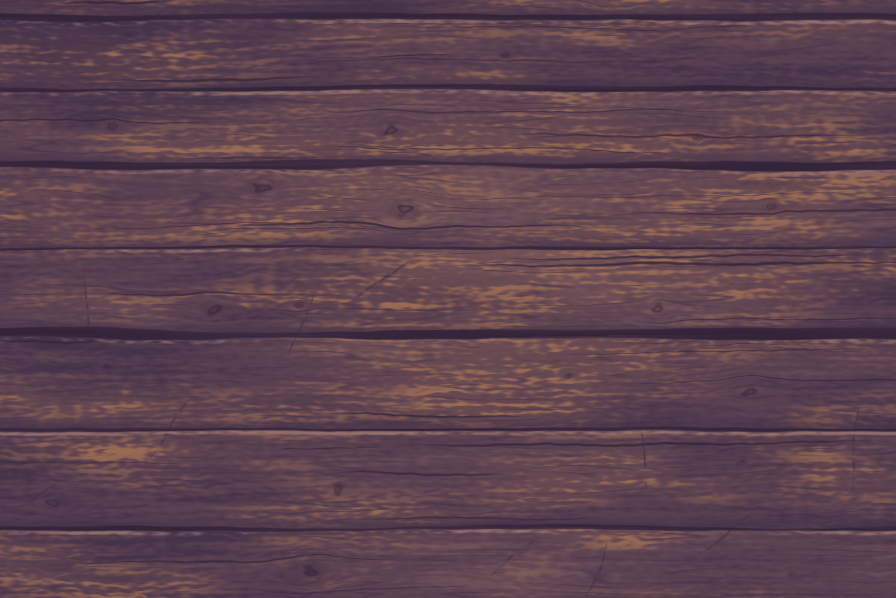
This texture is drawn by a Shadertoy shader. Its source:

```glsl
// Weathered horizontal wooden planks with dark gaps, knots, cracks and worn amber grain.

const vec3 GAP   = vec3(0.20, 0.14, 0.225);
const vec3 PLUM  = vec3(0.265, 0.195, 0.29);
const vec3 MAUVE = vec3(0.35, 0.25, 0.315);
const vec3 DUSTY = vec3(0.43, 0.315, 0.35);
const vec3 AMBER = vec3(0.61, 0.425, 0.325);
const vec3 PALE  = vec3(0.59, 0.45, 0.44);

// Plank spacing shrinks slowly toward the top
const float FIRST = 0.117, STEP = 0.17, SHRINK = 0.0046;
const float GAP_WIDTH[7] = float[7](0.003, 0.002, 0.008, 0.002, 0.006, 0.003, 0.005);

float hash(vec2 p) {
    vec3 q = fract(p.xyx * vec3(0.1031, 0.1030, 0.0973));
    q += dot(q, q.yzx + 33.33);
    return fract((q.x + q.y) * q.z);
}

float corner(vec2 cell, vec2 offset) {
    float a = 6.2832 * hash(cell);
    return dot(vec2(cos(a), sin(a)), offset);
}

// Gradient noise, roughly -0.7 to 0.7
float noise(vec2 p) {
    vec2 i = floor(p), f = fract(p), e = vec2(0, 1);
    vec2 u = f * f * f * (f * (f * 6.0 - 15.0) + 10.0);
    return mix(mix(corner(i, f), corner(i + e.yx, f - e.yx), u.x),
               mix(corner(i + e.xy, f - e.xy), corner(i + e.yy, f - e.yy), u.x), u.y);
}

float fbm(vec2 p) {
    float sum = 0.0, amp = 1.0;
    for (int i = 0; i < 4; i++) {
        sum += amp * noise(p);
        p = p * 2.03 + 17.7;
        amp *= 0.5;
    }
    return sum;
}

float seamHeight(float k) { return FIRST + STEP * k - SHRINK * k * k; }

float seamIndex(float y) {
    float root = sqrt(max(STEP * STEP - 4.0 * SHRINK * (y - FIRST), 0.0));
    return (STEP - root) / (2.0 * SHRINK);
}

// x: vertical bend of the grain, y: darkness of the knots
vec2 knots(vec2 p, float plank) {
    vec2 result = vec2(0);
    for (float j = 0.0; j < 3.0; j++) {
        vec2 seed = vec2(plank * 7.0 + 31.0, j * 13.0 + 5.0);
        float h = hash(seed), size = mix(0.004, 0.015, h * h);
        vec2 center = vec2(0.5 * (j + hash(seed + 3.0)),
                           seamHeight(plank + mix(0.25, 0.75, hash(seed + 8.0))));
        vec2 q = (p - center) / (size * vec2(1.6, 1.0));
        float d = length(q) + 0.9 * noise(p * vec2(50, 90));
        result.x -= 0.75 * (p.y - center.y) * exp(-0.2 * dot(q, q));
        float rings = 0.65 + 0.35 * sin(d * 7.0 + h * 6.0);
        result.y = max(result.y, rings * smoothstep(1.5, 0.2, d));
    }
    return result;
}

// Thin line of uneven width that fades at both ends
float taperedLine(float across, float along, float width, float px) {
    float w = width * (1.0 - along * along);
    return smoothstep(w + px, w - px, abs(across)) * smoothstep(1.0, 0.7, along);
}

// Splits that run with the grain of a plank
float cracks(vec2 p, float plank, float px) {
    float mark = 0.0;
    for (float i = 0.0; i < 5.0; i++) {
        vec2 seed = vec2(plank * 3.0 + 50.0, i * 7.0 + 2.0);
        float along = abs(p.x - 1.5 * hash(seed)) / mix(0.08, 0.45, hash(seed + 4.0));
        float height = seamHeight(plank + mix(0.08, 0.95, hash(seed + 9.0)));
        float across = p.y - height + 0.006 * noise(vec2(p.x * 6.0, i)) + 0.002 * noise(vec2(p.x * 40.0, i));
        mark = max(mark, taperedLine(across, along, 0.0022 * hash(seed + 6.0), px));
    }
    return mark;
}

// Slanted marks across the lower planks
float scratches(vec2 p, float px) {
    float mark = 0.0;
    for (float i = 0.0; i < 10.0; i++) {
        float angle = mix(0.5, 1.8, hash(vec2(i, 9.0)));
        vec2 dir = vec2(cos(angle), sin(angle));
        vec2 q = p - vec2(1.5 * fract(i * 0.618 + 0.1), 0.6 * hash(vec2(i, 4.0)));
        float across = dot(q, vec2(-dir.y, dir.x)) + 0.015 * noise(p * 9.0 + i);
        float along = abs(dot(q, dir)) / mix(0.04, 0.12, hash(vec2(i, 2.0)));
        mark = max(mark, taperedLine(across, along, 0.002, px));
    }
    return mark * smoothstep(-0.3, 0.2, noise(p * 70.0));
}

void mainImage(out vec4 fragColor, in vec2 fragCoord) {
    vec2 p = fragCoord / iResolution.y;
    float px = 1.0 / iResolution.y;
    float y = p.y + 0.006 * noise(vec2(p.x * 2.2, p.y * 6.0)) + 0.002 * noise(p * vec2(14, 20));
    float plank = floor(seamIndex(y)), seam = round(seamIndex(y));
    vec2 knot = knots(vec2(p.x, y), plank);

    // Grain flows along each plank and around its knots
    float v = y + knot.x + 0.010 * noise(vec2(p.x * 1.8, y * 9.0 + plank * 5.0));
    vec2 g = vec2(p.x + plank * 3.7, v + plank * 1.3);
    float coarse = noise(g * vec2(2.5, 45));
    float fine = noise(g * vec2(7, 130));
    float fleck = noise(g * vec2(50, 175));
    float grain = 0.35 * coarse + 0.45 * fine + 0.4 * fleck;

    // Plum edges, warmer center, and a tone for each plank
    vec2 fromCenter = (p - vec2(0.85, 0.6)) * vec2(1.2, 1.5);
    float glow = exp(-1.7 * dot(fromCenter, fromCenter));
    float broad = fbm(g * vec2(1.6, 6)) + 0.3 * (hash(vec2(plank + 9.0, 3.0)) - 0.5);
    float tone = 0.22 + 0.65 * grain + 0.42 * broad + 0.40 * glow;
    vec3 color = mix(PLUM, MAUVE, smoothstep(-0.05, 0.45, tone));
    color = mix(color, DUSTY, smoothstep(0.4, 0.95, tone));

    // Worn patches reveal crisp amber streaks and flecks
    float worn = smoothstep(-0.1, 0.8, fbm(g * vec2(2.3, 9) + 40.0) + 0.65 * glow);
    float streak = smoothstep(-0.05, 0.30, grain + 0.2 * fbm(g * vec2(9, 40)));
    color = mix(color, AMBER, worn * (0.2 + 0.75 * streak));

    // Fine dark pores, then cracks, scratches and knots
    float pore = smoothstep(0.08, 0.0, abs(noise(g * vec2(3.5, 55) + 8.0)));
    color = mix(color, PLUM, 0.55 * pore * smoothstep(-0.2, 0.3, noise(g * vec2(8, 30) + 71.0)));
    color = mix(color, GAP, 0.8 * cracks(vec2(p.x, v), plank, px));
    color = mix(color, PLUM, 0.7 * scratches(p, px));
    color = mix(color, GAP, 0.65 * knot.y);

    // Gap of broken width, with a chipped lit edge on the plank below
    float d = y - seamHeight(seam);
    float width = GAP_WIDTH[int(clamp(seam, 0.0, 6.0))];
    float top = width * (1.0 + 1.6 * noise(vec2(p.x * 2.7, seam * 5.3)));
    float bottom = width * (1.0 + 1.6 * noise(vec2(p.x * 3.4, seam * 7.7 + 3.0)));
    float lit = 0.15 + 1.3 * noise(vec2(p.x * 3.0, seam * 9.1)) + 0.8 * fleck + (seam == 1.0 ? 0.6 : 0.0);
    float edge = smoothstep(0.0045, 0.001, abs(d + bottom + 0.004));
    color = mix(color, PALE, edge * clamp(lit, 0.0, 0.85));
    color = mix(color, PLUM, 0.6 * smoothstep(0.022, 0.0, abs(d - 0.004)) * step(-bottom, d));
    float inside = smoothstep(-px, px, top - d) * smoothstep(-px, px, bottom + d);
    color = mix(color, GAP, inside * clamp(0.85 + 0.5 * coarse, 0.0, 1.0));

    fragColor = vec4(color, 1.0);
}
```
